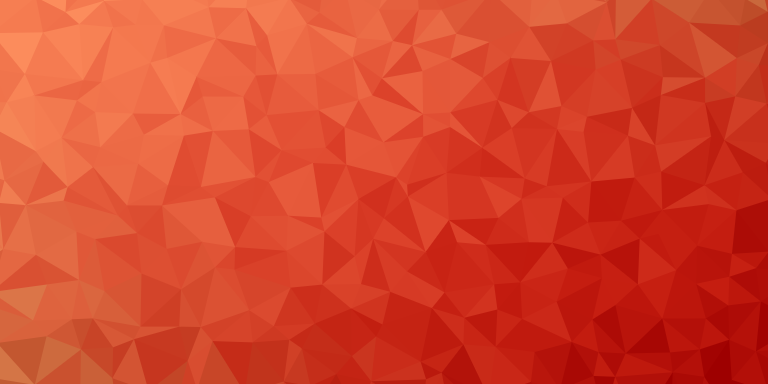
Write a Shadertoy shader that draws this background.

```glsl
const float ROWS = 11.0;
const float JITTER = 0.38;

vec2 hash22(vec2 p) {
    vec3 q = fract(vec3(p.xyx) * vec3(0.1031, 0.1030, 0.0973));
    q += dot(q, q.yzx + 33.33);
    return fract((q.xx + q.yz) * q.zy);
}

float cross2(vec2 a, vec2 b) {
    return a.x * b.y - a.y * b.x;
}

// Grid corner moved by a random offset
vec2 meshVertex(vec2 id) {
    return id + (hash22(id + 41.0) - 0.5) * 2.0 * JITTER;
}

// Signed distance to the line a-b, negative on its left
float edgeDistance(vec2 p, vec2 a, vec2 b) {
    return -cross2(normalize(b - a), p - a);
}

float triangleCoverage(vec2 p, vec2 a, vec2 b, vec2 c, float pixel) {
    float d = max(edgeDistance(p, a, b),
              max(edgeDistance(p, b, c), edgeDistance(p, c, a)));
    return clamp(0.5 - d / pixel, 0.0, 1.0);
}

// True when a-c is the Delaunay diagonal of the quad a, b, c, d
bool splitsAlongAC(vec2 a, vec2 b, vec2 c, vec2 d) {
    vec2 ba = a - b, bc = c - b, da = a - d, dc = c - d;
    return cross2(bc, ba) * dot(da, dc) + dot(ba, bc) * cross2(da, dc) > 0.0;
}

// Peach to deep red along the falling diagonal
vec3 warmRamp(float t) {
    vec3 peach = vec3(0.99, 0.55, 0.36);
    vec3 coral = vec3(0.93, 0.41, 0.27);
    vec3 red = vec3(0.86, 0.25, 0.16);
    vec3 crimson = vec3(0.77, 0.11, 0.06);
    vec3 maroon = vec3(0.62, 0.00, 0.00);
    float s = clamp(t, 0.0, 1.0) * 4.0;
    vec3 color = mix(peach, coral, clamp(s, 0.0, 1.0));
    color = mix(color, red, clamp(s - 1.0, 0.0, 1.0));
    color = mix(color, crimson, clamp(s - 2.0, 0.0, 1.0));
    return mix(color, maroon, clamp(s - 3.0, 0.0, 1.0));
}

// Facet colour from its centre, with brown toward two corners
vec3 facetColor(vec2 center, float aspect) {
    vec2 uv = clamp(center / vec2(ROWS * aspect, ROWS), 0.0, 1.0);
    vec2 rnd = hash22(center * 37.0 + 113.0);
    float t = 0.02 + 0.53 * uv.x + 0.43 * (1.0 - uv.y);
    t += (rnd.x - 0.5) * 0.23;
    float corner = uv.x + uv.y - 1.0;
    float brown = corner * corner * mix(0.6, 1.4, rnd.y);
    brown *= corner > 0.0 ? abs(corner) : 1.0;
    return warmRamp(t) + vec3(-0.08, 0.10, 0.04) * brown;
}

// Adds one facet as weighted colour in rgb and weight in a
vec4 facet(vec2 p, vec2 a, vec2 b, vec2 c, float pixel, float aspect) {
    float weight = triangleCoverage(p, a, b, c, pixel);
    return vec4(facetColor((a + b + c) / 3.0, aspect), 1.0) * weight;
}

void mainImage(out vec4 fragColor, in vec2 fragCoord) {
    float pixel = ROWS / iResolution.y;
    float aspect = iResolution.x / iResolution.y;
    vec2 p = fragCoord * pixel;
    vec2 cell = floor(p);
    vec4 sum = vec4(0.0);

    // Nearby quads, each cut into two triangles
    for (int j = -1; j <= 1; j++) {
        for (int i = -1; i <= 1; i++) {
            vec2 id = cell + vec2(i, j);
            vec2 a = meshVertex(id);
            vec2 b = meshVertex(id + vec2(1.0, 0.0));
            vec2 c = meshVertex(id + vec2(1.0, 1.0));
            vec2 d = meshVertex(id + vec2(0.0, 1.0));
            if (splitsAlongAC(a, b, c, d)) {
                sum += facet(p, a, b, c, pixel, aspect);
                sum += facet(p, a, c, d, pixel, aspect);
            } else {
                sum += facet(p, a, b, d, pixel, aspect);
                sum += facet(p, b, c, d, pixel, aspect);
            }
        }
    }
    fragColor = vec4(clamp(sum.rgb / max(sum.a, 0.0001), 0.0, 1.0), 1.0);
}
```
